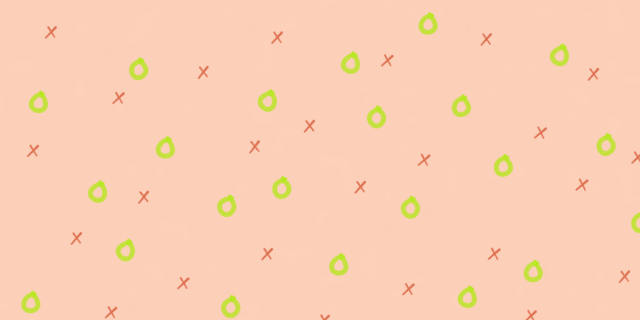
Write a Shadertoy shader that draws this pattern.

```glsl
// Scattered hand-drawn lime rings and small coral crosses on a flat peach ground.

#define SPACING 0.208     // lattice cell, in canvas heights
#define JITTER 0.56       // wander of each mark inside its cell
#define TILT 0.33         // lattice rotation, hides the rows
#define RING_RADIUS 0.0222
#define RING_HALF 0.0076  // half stroke width of the rings
#define CROSS_HALF 0.0029 // half stroke width of the crosses
#define PEACH vec3(0.988, 0.812, 0.722)
#define LIME vec3(0.770, 0.882, 0.245)
#define BRIGHT_LIME vec3(0.725, 0.905, 0.150)
#define CORAL vec3(0.885, 0.450, 0.325)

vec3 hash3(vec2 p) {
    vec3 q = fract(vec3(p.xyx) * vec3(0.1031, 0.1030, 0.0973));
    q += dot(q, q.yxz + 33.33);
    return fract((q.xxy + q.yzz) * q.zyx);
}

float valueNoise(vec2 p) {
    vec2 i = floor(p), f = fract(p);
    f = f * f * (3.0 - 2.0 * f);
    return mix(mix(hash3(i).x, hash3(i + vec2(1, 0)).x, f.x),
               mix(hash3(i + vec2(0, 1)).x, hash3(i + vec2(1, 1)).x, f.x), f.y);
}

mat2 rotation(float a) {
    float c = cos(a), s = sin(a);
    return mat2(c, s, -s, c);
}

// Stroke from a to b whose half width goes from wa to wb
float taperedStroke(vec2 p, vec2 a, vec2 b, float wa, float wb) {
    vec2 ab = b - a;
    float t = clamp(dot(p - a, ab) / dot(ab, ab), 0.0, 1.0);
    return length(p - a - ab * t) - mix(wa, wb, t);
}

// Closed brush loop, drawn out to a soft point at the top
float ringLoop(vec2 p, float seed) {
    float angle = atan(p.y, p.x);
    float peak = exp(7.0 * (cos(angle - 1.31) - 1.0));
    float wobble = 0.0007 * sin(3.0 * angle + 6.28 * seed);
    return abs(length(p) - RING_RADIUS - 0.0055 * peak - wobble) - RING_HALF;
}

// Blunt dab where the loop closes
float ringKnob(vec2 p) {
    vec2 q = abs(rotation(0.55) * (p - vec2(0.0085, 0.0300))) - vec2(0.0065, 0.0055);
    return length(max(q, 0.0)) + min(max(q.x, q.y), 0.0) - 0.0028;
}

float coverage(float d) {
    float blur = 0.8 / iResolution.y + 0.0004;
    return 1.0 - smoothstep(-blur, blur, d);
}

void mainImage(out vec4 fragColor, in vec2 fragCoord) {
    vec2 uv = fragCoord / iResolution.y;
    mat2 tilt = rotation(TILT);
    vec2 lattice = tilt * uv / SPACING + 40.0;
    vec2 home = floor(lattice);

    // Ground with a barely visible mottling
    vec3 color = PEACH + 0.005 * (valueNoise(uv * 24.0) - 0.5);

    for (int j = -1; j <= 1; j++)
    for (int i = -1; i <= 1; i++) {
        vec2 cell = home + vec2(i, j);
        vec3 rnd = hash3(cell);
        vec2 center = cell + 0.5 + JITTER * (rnd.xy - 0.5);
        vec2 p = (lattice - center) * SPACING * tilt; // undo the tilt
        p = rotation(0.24 * (rnd.z - 0.5)) * p;

        // Alternate the two marks like a checkerboard
        if (mod(cell.x + cell.y, 2.0) < 0.5) {
            color = mix(color, LIME, coverage(ringLoop(p, rnd.z)));
            color = mix(color, BRIGHT_LIME, coverage(ringKnob(p)));
        } else {
            float rough = 0.0008 * (valueNoise(p * 260.0 + 90.0 * rnd.xy) - 0.5);
            float rising = taperedStroke(p, vec2(-0.0160, -0.0165), vec2(0.0145, 0.0150),
                                         CROSS_HALF * 0.85, CROSS_HALF * 1.3) + rough;
            float falling = taperedStroke(p, vec2(-0.0085, 0.0160), vec2(0.0110, -0.0145),
                                          CROSS_HALF, CROSS_HALF * 0.75) + rough;
            color = mix(color, CORAL, coverage(falling));
            color = mix(color, CORAL * 0.98, coverage(rising));
        }
    }
    fragColor = vec4(color, 1.0);
}
```
